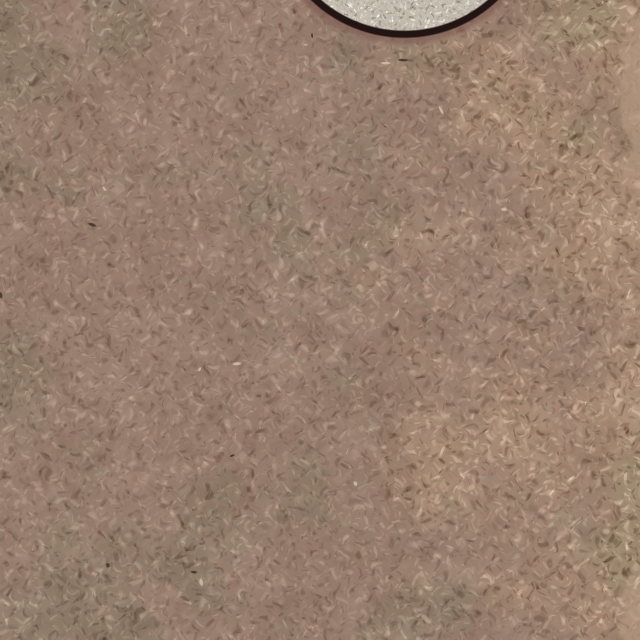
Reproduce this texture procedurally as a Shadertoy shader.

```glsl
// Mottled brown stone slab with fine flecks, worn tan patches and a pale disc at the top edge.
#define STONE vec3(0.590, 0.488, 0.424)
#define TAN_SHIFT vec3(0.060, 0.052, 0.030)
#define OLIVE_SHIFT vec3(-0.035, -0.008, -0.018)
#define FLECK_SCALE 66.0
#define FLECK_CONTRAST 0.115
#define DISC_CENTRE vec2(0.632, 1.152)
#define DISC_RADIUS 0.200
#define RIM_RADIUS 0.211
#define DISC_COLOR vec3(0.76, 0.73, 0.68)
#define RIM_COLOR vec3(0.13, 0.08, 0.07)
#define SPECK_COUNT 16

vec3 hash3(vec2 p) {
    vec3 q = fract(vec3(p.xyx) * vec3(0.1031, 0.1030, 0.0973));
    q += dot(q, q.yxz + 33.33);
    return fract((q.xxy + q.yzz) * q.zyx);
}

vec2 rotate(vec2 p, float angle) {
    float c = cos(angle), s = sin(angle);
    return vec2(c * p.x + s * p.y, c * p.y - s * p.x);
}

// Layered, bent sines: soft blotches around zero
float blotches(vec2 p) {
    float sum = 0.0, amp = 0.5;
    for (int i = 0; i < 5; i++) {
        sum += amp * sin(p.x + 1.4 * sin(p.y * 0.8)) * sin(p.y + 1.2 * sin(p.x * 0.7));
        p = mat2(1.4, 1.1, -1.1, 1.4) * p + 2.7;
        amp *= 0.68;
    }
    return sum;
}

// Cellular noise: one randomly turned, light or dark sliver per cell
float flecks(vec2 p, float seed) {
    vec2 cell = floor(p);
    float sum = 0.0;
    for (int y = -1; y <= 1; y++)
    for (int x = -1; x <= 1; x++) {
        vec2 id = cell + vec2(x, y);
        vec3 place = hash3(id + seed);
        vec3 shape = hash3(id + seed + 71.7);
        vec2 q = rotate(p - id - place.xy, 3.14159 * place.z);
        q.y += 0.35 * (shape.z - 0.5) * sin(5.0 * q.x);
        q /= vec2(mix(0.35, 0.75, shape.x), mix(0.2, 0.36, shape.z));
        sum += (2.0 * shape.y - 1.0) * (1.0 - smoothstep(0.35, 1.15, length(q)));
    }
    return sum;
}

vec3 slab(vec2 uv) {
    // Broad colour patches, paler towards the right
    float worn = smoothstep(0.6, 1.05, uv.x + 0.3 * blotches(uv * 10.0));
    float olive = smoothstep(0.0, 0.6, blotches(uv * 8.0 + 19.0));
    vec3 color = STONE + worn * TAN_SHIFT + olive * OLIVE_SHIFT;
    color += 0.028 * blotches(uv * 23.0 + 5.0);

    // Smooth worn strips along the right edge
    float edge = 0.975 + 0.015 * blotches(uv * 30.0);
    float span = smoothstep(0.66, 0.74, uv.y) * (1.0 - smoothstep(0.93, 0.98, uv.y));
    span += 1.0 - smoothstep(0.05, 0.13, uv.y);
    float strip = span * smoothstep(edge - 0.008, edge + 0.008, uv.x);
    color = mix(color, vec3(0.69, 0.58, 0.49), 0.8 * strip);

    // Flecks at three sizes, bent to ragged outlines
    vec2 p = uv * FLECK_SCALE;
    p += 0.16 * sin(p.yx * 2.7 + 2.0 * sin(p * 1.3));
    float grain = flecks(p, 3.0);
    grain += 0.75 * flecks(rotate(p, 0.6) * 1.7, 37.0);
    grain += 0.35 * flecks(rotate(p, 1.1) * 0.55, 53.0);
    float strength = FLECK_CONTRAST * (0.78 + 0.45 * worn + 0.15 * olive) * (1.0 - 0.65 * strip);
    color += strength * grain * vec3(1.0, 0.98, 0.92);

    // Slight pink and green drift between grains
    color += vec3(0.012, -0.006, -0.004) * flecks(p * 0.8, 91.0);
    return color;
}

// A few sparse chips, mostly pale
vec3 addSpecks(vec3 color, vec2 uv) {
    for (int i = 0; i < SPECK_COUNT; i++) {
        vec3 place = hash3(vec2(float(i) * 7.3 + 2.0, 11.0));
        vec3 shape = hash3(vec2(float(i) * 5.1 + 4.0, 29.0));
        vec2 q = rotate(uv - place.xy, 3.14159 * place.z);
        q /= vec2(mix(0.004, 0.010, shape.x), mix(0.002, 0.004, shape.y));
        vec3 tint = shape.z < 0.35 ? vec3(0.24, 0.17, 0.14) : vec3(0.84, 0.77, 0.67);
        color = mix(color, tint, 0.8 * (1.0 - smoothstep(0.4, 1.1, length(q))));
    }
    return color;
}

void mainImage(out vec4 fragColor, in vec2 fragCoord) {
    vec2 uv = fragCoord / iResolution.y;
    float soft = max(0.0018, 1.0 / iResolution.y);
    vec3 color = addSpecks(slab(uv), uv);

    // Reddish stain, dark rim, then the speckled disc
    float r = length(uv - DISC_CENTRE);
    float stain = 1.0 - smoothstep(RIM_RADIUS + 0.004, RIM_RADIUS + 0.016, r);
    color = mix(color, vec3(0.50, 0.36, 0.33), 0.65 * stain);
    color = mix(color, RIM_COLOR, 1.0 - smoothstep(RIM_RADIUS - soft, RIM_RADIUS + soft, r));
    vec3 disc = DISC_COLOR + 0.17 * flecks(uv * 130.0, 17.0) + 0.08 * flecks(uv * 210.0, 61.0);
    color = mix(color, disc, 1.0 - smoothstep(DISC_RADIUS - soft, DISC_RADIUS + soft, r));

    fragColor = vec4(clamp(color, 0.0, 1.0), 1.0);
}
```
